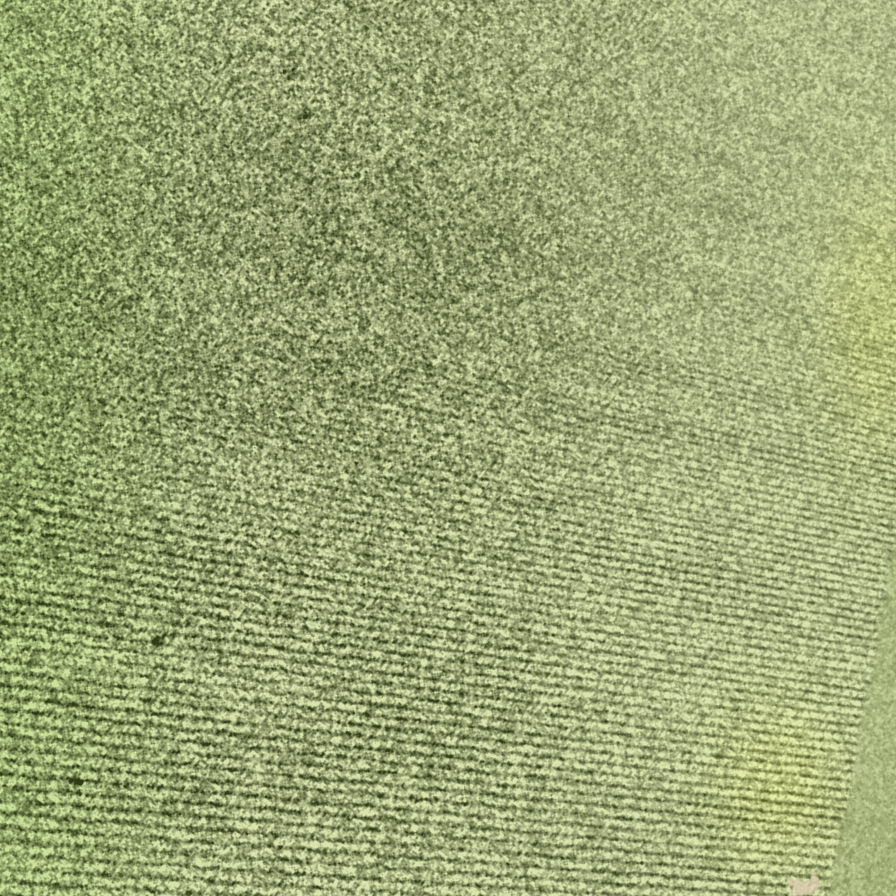
This texture is drawn by a three.js fragment shader. Its source:

```glsl
// Aerial view of a crop field: fine leafy rows converging to the right, with a grass verge.
varying vec2 vUv;

float hash(vec2 p) {
  vec3 q = fract(vec3(p.xyx) * 0.1031);
  q += dot(q, q.yzx + 33.33);
  return fract((q.x + q.y) * q.z);
}

float noise(vec2 p) {
  vec2 i = floor(p), f = fract(p);
  f = f * f * (3.0 - 2.0 * f);
  return mix(mix(hash(i), hash(i + vec2(1.0, 0.0)), f.x),
             mix(hash(i + vec2(0.0, 1.0)), hash(i + vec2(1.0, 1.0)), f.x), f.y);
}

// Row number: rows fan out from a far point at the right and tighten upward
float rowNumber(vec2 p) {
  float s = (p.y + 0.22) * 3.5 / (4.0 - p.x) - 0.22;
  return 74.0 * s + 22.0 * s * s;
}

void main() {
  vec2 uv = vUv;
  float row = rowNumber(uv);
  float toRight = smoothstep(0.35, 1.0, uv.x);

  // Leaf clumps, turned so that their lattice follows neither rows nor edges
  vec2 turned = mat2(0.8, 0.6, -0.6, 0.8) * uv + 2.0;
  float leaves = 0.6 * noise(turned * 285.0) + 0.4 * noise(turned.yx * 480.0 + 17.0);
  float grain = (leaves - 0.5) * mix(1.5, 0.95, toRight);

  // Dark furrows, clear near the bottom and right, lost in the leaves above
  float wobble = (noise(vec2(uv.x * 80.0, row * 1.3)) - 0.5) * mix(0.22, 0.06, toRight);
  float furrow = 0.5 + 0.5 * cos(6.28318 * (row + wobble));
  furrow *= furrow;
  float clarity = 1.0 - smoothstep(0.27, 0.76, uv.y - 0.12 * (uv.x - 0.5));
  float streak = noise(vec2(uv.x * 4.0 + 3.0, row * 0.3));
  float rowShade = (furrow - 0.375) * (0.06 + 0.44 * clarity) * (0.75 + 0.5 * streak);

  // Broad light and dark areas
  float patches = noise(uv * vec2(3.0, 4.0) + 8.0) * 0.6 + noise(uv * 9.0 + 2.0) * 0.4;
  vec2 shadeAt = (uv - vec2(0.3, 0.66)) * vec2(2.4, 4.5);
  float tone = 0.65 + 0.1 * toRight + 0.11 * (patches - 0.5)
             - 0.1 * exp(-dot(shadeAt, shadeAt))
             - 0.13 * (streak - 0.5) + grain - rowShade;

  // Gaps in the crop: two loose pairs
  for (int i = 0; i < 4; i++) {
    float side = mod(float(i), 2.0);
    vec2 gap = mix(mix(vec2(0.323, 0.919), vec2(0.341, 0.87), side),
                   mix(vec2(0.178, 0.284), vec2(0.085, 0.125), side), floor(float(i) / 2.0));
    float d = length((uv - gap) * vec2(0.8, 1.0)) + 0.006 * (noise(uv * 180.0) - 0.5);
    tone -= 0.7 * (1.0 - smoothstep(0.002, 0.008, d));
  }

  vec3 shadow = vec3(0.25, 0.29, 0.14);
  vec3 leaf = vec3(0.80, 0.84, 0.63);
  vec3 color = mix(shadow, leaf, clamp(tone, -0.1, 1.1));

  // Greener at the left, hazy at the right
  color *= mix(vec3(0.93, 0.99, 0.89), vec3(1.0), smoothstep(0.0, 0.3, uv.x));
  color = mix(color, vec3(0.74, 0.77, 0.58), 0.18 * toRight * smoothstep(0.1, 0.9, uv.y));

  // Yellowed crop near the right edge
  vec2 low = (uv - vec2(0.87, 0.12)) * vec2(14.0, 11.0);
  vec2 high = (uv - vec2(0.98, 0.64)) * vec2(16.0, 7.0);
  float yellow = exp(-dot(low, low)) + exp(-dot(high, high));
  color += vec3(0.05, 0.045, -0.03) * yellow;

  // Grass verge in the lower right corner
  float edge = uv.x - 0.925 - 0.19 * uv.y + 0.006 * (noise(uv * 60.0) - 0.5);
  vec3 grass = vec3(0.66, 0.71, 0.49) + 0.3 * (leaves - 0.5) + 0.06 * (patches - 0.5);
  color = mix(color, grass, smoothstep(-0.004, 0.005, edge));

  // Bare soil at the field corner
  float soil = length((uv - vec2(0.9, 0.012)) * vec2(0.5, 1.0)) + 0.014 * (noise(uv * 110.0) - 0.5);
  color = mix(color, vec3(0.84, 0.80, 0.67) + 0.2 * (leaves - 0.5), 1.0 - smoothstep(0.005, 0.012, soil));

  gl_FragColor = vec4(color, 1.0);
}
```
